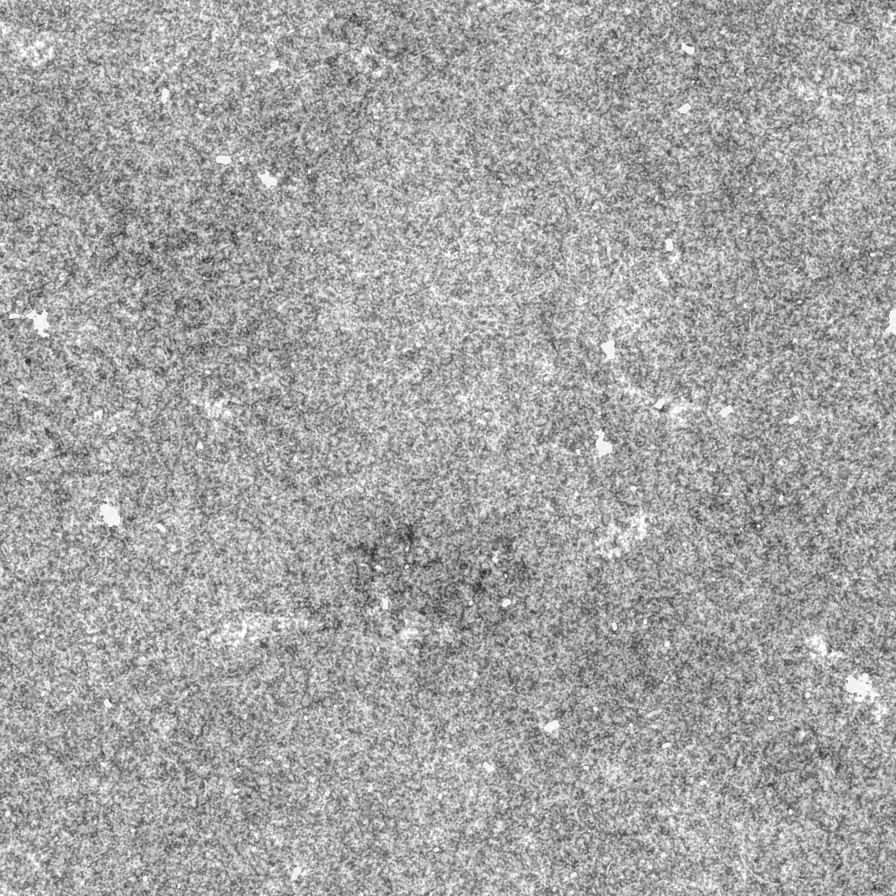
Reproduce this texture procedurally as a Shadertoy shader.

```glsl
// Draws weathered grey stone: fine grain, faint blotches, dark pits, pale chips and fibres.

const float BASE_GREY    = 0.642;
const float FIBRE_WHITE  = 0.90;
const float CHIP_WHITE   = 0.97;
const float FINE_CELLS   = 470.0;  // grain cells across the canvas
const float MEDIUM_CELLS = 215.0;
const float COARSE_CELLS = 95.0;
const float FINE_GAIN    = 0.46;
const float MEDIUM_GAIN  = 0.27;
const float COARSE_GAIN  = 0.14;
const float CLOUD_GAIN   = 0.20;
const float PIT_DEPTH    = 0.20;
const float STAIN_GAIN   = 0.20;

// Integer hash giving three values in 0..1
vec3 hash3(vec2 cell, float seed) {
    uvec3 v = uvec3(ivec3(vec3(cell, seed)));
    v = v * 1664525u + 1013904223u;
    v.x += v.y * v.z; v.y += v.z * v.x; v.z += v.x * v.y;
    v ^= v >> 16u;
    v.x += v.y * v.z; v.y += v.z * v.x; v.z += v.x * v.y;
    return vec3(v >> 8u) / 16777216.0;
}

mat2 rotation(float angle) {
    float c = cos(angle), s = sin(angle);
    return mat2(c, s, -s, c);
}

// Smooth value noise centred on zero; each seed turns the lattice
float noise(vec2 uv, float cells, float seed) {
    vec2 p = rotation(seed * 0.73 + 0.4) * uv * cells;
    vec2 cell = floor(p);
    vec2 f = fract(p);
    f = f * f * (3.0 - 2.0 * f);
    float bottom = mix(hash3(cell, seed).x, hash3(cell + vec2(1, 0), seed).x, f.x);
    float top = mix(hash3(cell + vec2(0, 1), seed).x, hash3(cell + vec2(1, 1), seed).x, f.x);
    return mix(bottom, top, f.y) - 0.5;
}

float clouds(vec2 uv, float cells, float seed) {
    return 0.5 * noise(uv, cells, seed)
         + 0.3 * noise(uv, cells * 2.1, seed + 1.0)
         + 0.2 * noise(uv, cells * 4.7, seed + 2.0);
}

// Coverage of randomly turned, bent capsules scattered over a grid
float scatter(vec2 uv, float cells, float chance, vec2 halfSize, float bend, float rough, float seed) {
    float nearest = 1.0;
    vec2 home = floor(uv * cells);
    for (int y = -1; y <= 1; y++)
    for (int x = -1; x <= 1; x++) {
        vec2 cell = home + vec2(x, y);
        vec3 place = hash3(cell, seed);
        vec3 form = hash3(cell, seed + 1.0);
        if (place.z > chance) continue;
        vec2 p = rotation(form.x * 6.2832) * (uv - (cell + place.xy) / cells);
        vec2 size = halfSize * mix(0.5, 1.3, form.y);
        p.y -= bend * (form.z - 0.5) * (p.x * p.x / size.x - size.x * 0.3);
        p.x -= clamp(p.x, -size.x, size.x);
        nearest = min(nearest, length(p) - size.y);
    }
    nearest += rough * (noise(uv, 150.0, seed + 2.0) + 0.6 * noise(uv, 320.0, seed + 3.0));
    float edge = 0.7 / iResolution.y;
    return 1.0 - smoothstep(-edge, edge, nearest);
}

void mainImage(out vec4 fragColor, in vec2 fragCoord) {
    vec2 uv = fragCoord / iResolution.y;

    // Layered mineral grain
    float medium = noise(uv, MEDIUM_CELLS, 2.0);
    float coarse = noise(uv, COARSE_CELLS, 3.0);
    float grey = BASE_GREY
        + FINE_GAIN * noise(uv, FINE_CELLS, 1.0)
        + MEDIUM_GAIN * medium
        + COARSE_GAIN * coarse
        + CLOUD_GAIN * clouds(uv, 5.0, 4.0);

    // Dark pits gathered in loose patches
    float pitPatch = smoothstep(0.0, 0.24, clouds(uv, 7.0, 10.0));
    float pits = smoothstep(0.08, 0.32, medium * 0.5 + noise(uv, 125.0, 14.0));
    grey -= PIT_DEPTH * pitPatch * pits;

    // Pale, dusty stains
    float stain = smoothstep(0.16, 0.30, clouds(uv * vec2(0.8, 1.2), 8.0, 20.0));
    grey += STAIN_GAIN * stain * (0.65 + coarse + medium);

    // Thin curved fibres, found mostly in some areas
    float fibreArea = smoothstep(-0.08, 0.10, clouds(uv, 4.0, 30.0));
    float fibres = scatter(uv, 26.0, 0.32, vec2(0.0065, 0.0008), 0.9, 0.0012, 40.0);
    fibres = max(fibres, scatter(uv, 9.0, 0.14, vec2(0.020, 0.0007), 1.0, 0.0014, 45.0));
    grey = mix(grey, max(grey, FIBRE_WHITE), fibres * fibreArea * 0.85);

    // White specks, oval chips and a few ragged flakes
    float chips = scatter(uv, 38.0, 0.16, vec2(0.0009, 0.0017), 0.0, 0.0015, 50.0);
    chips = max(chips, scatter(uv, 13.0, 0.16, vec2(0.0032, 0.0034), 0.0, 0.0028, 55.0));
    chips = max(chips, scatter(uv, 5.0, 0.22, vec2(0.0060, 0.0065), 0.5, 0.0130, 60.0));
    grey = mix(grey, max(grey, CHIP_WHITE), chips * 0.94);

    fragColor = vec4(vec3(clamp(grey, 0.0, 1.0)), 1.0);
}
```
